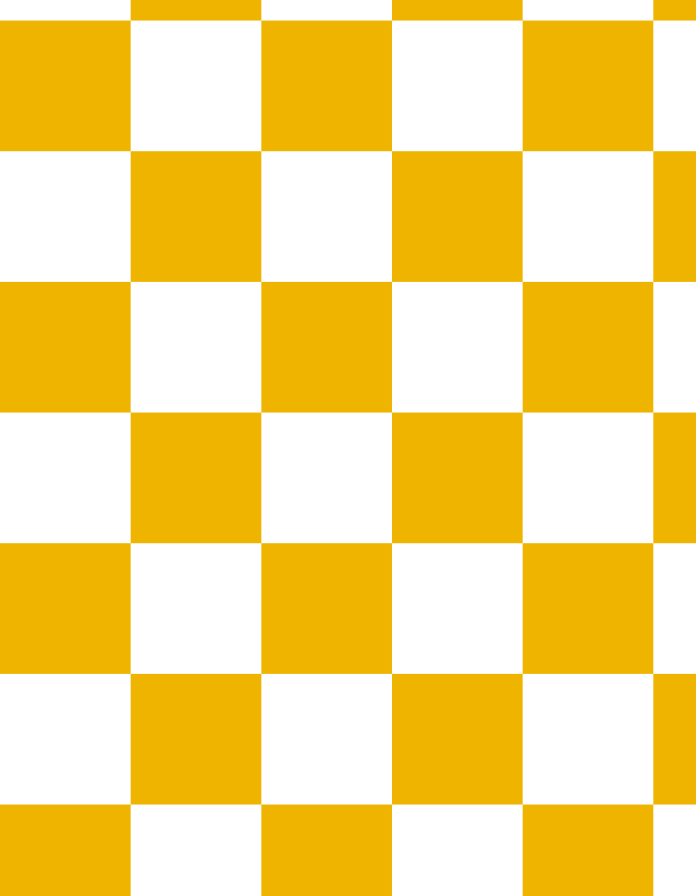
Give the GLSL for this pattern, as a Shadertoy shader.

```glsl
const vec3 WHITE = vec3(1.0);
const vec3 AMBER = vec3(0.933, 0.706, 0.0);
const float CELL_SIZE = 0.14583;            // square side, in canvas heights
const vec2 GRID_SHIFT = vec2(0.0, 0.3);     // grid offset, in squares

// Square wave per axis: +1 in even cells, -1 in odd, box-filtered over one pixel
vec2 alternate(vec2 cellPos, float pixelSize) {
    vec2 edgeDistance = abs(mod(cellPos - 0.5, 2.0) - 1.0) - 0.5;
    return clamp(2.0 * edgeDistance / pixelSize, -1.0, 1.0);
}

// Coverage of the coloured squares, from 0 to 1
float checkerboard(vec2 cellPos, float pixelSize) {
    vec2 wave = alternate(cellPos, pixelSize);
    return 0.5 + 0.5 * wave.x * wave.y;
}

void mainImage(out vec4 fragColor, in vec2 fragCoord) {
    float pixelSize = 1.0 / (iResolution.y * CELL_SIZE);
    vec2 cellPos = fragCoord * pixelSize + GRID_SHIFT;

    float coverage = checkerboard(cellPos, pixelSize);
    fragColor = vec4(mix(WHITE, AMBER, coverage), 1.0);
}
```
